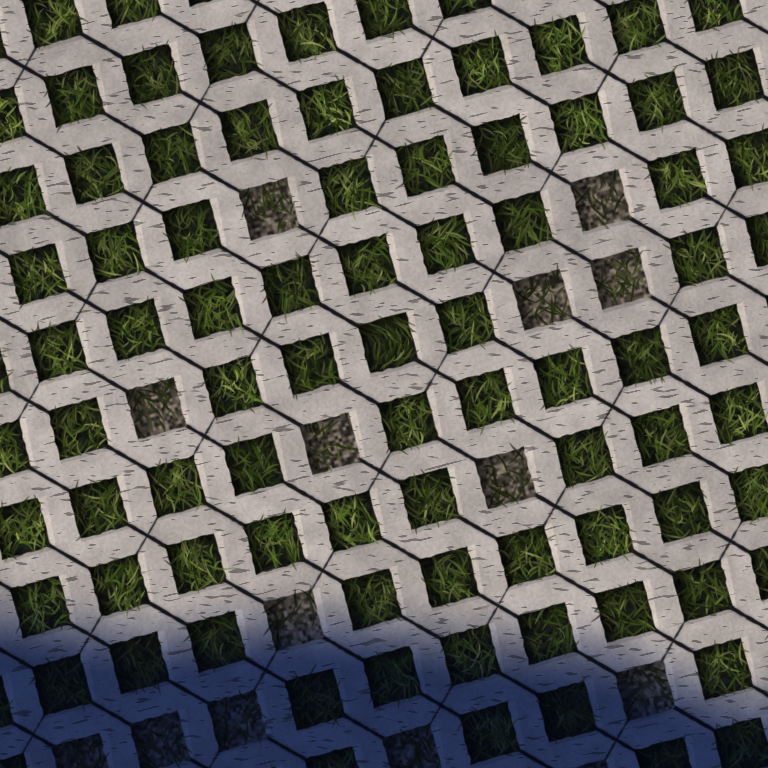
Give the GLSL for this texture, as a three.js fragment shader.

```glsl
// Concrete grass pavers: a tilted lattice of square planted holes in zigzag blocks,
// parted by diagonal joints. Each hole grows hashed grass blades over soil or gravel,
// and a soft blue shadow falls over the lower edge.

varying vec2 vUv;

// Lattice, in canvas units
const vec2 ORIGIN = vec2(0.505, 0.553);
const vec2 STEP_U = vec2(0.1009, 0.0280);
const vec2 STEP_V = vec2(-0.0266, 0.1016);

// Sizes, in cells
const float HOLE_HALF = 0.312;
const float JOINT_HALF = 0.021;
const float END_JOINT_HALF = 0.010;
const float BLOCK_LENGTH = 3.0;
const float SOFT = 0.014;
const int BLADES = 80;
const float BLADE_HALF = 0.013;
const float GRAVEL_SHARE = 0.13;
const float OVERHANG_SHARE = 0.30;

// Colours
const vec3 CONCRETE = vec3(0.69, 0.655, 0.635);
const vec3 LIT_WALL = vec3(0.78, 0.735, 0.70);
const vec3 LOW_WALL = vec3(0.53, 0.505, 0.49);
const vec3 JOINT = vec3(0.09, 0.09, 0.11);
const vec3 SOIL = vec3(0.085, 0.095, 0.07);
const vec3 GRAVEL = vec3(0.48, 0.43, 0.39);
const vec3 GREEN = vec3(0.25, 0.33, 0.10);
const vec3 STRAW = vec3(0.54, 0.56, 0.32);
const vec3 SHADOW_TINT = vec3(0.20, 0.27, 0.46);

vec4 hash4(vec3 p) {
  vec4 h = fract(p.xyzx * vec4(0.1031, 0.1030, 0.0973, 0.1099));
  h += dot(h, h.wzxy + 33.33);
  return fract((h.xxyz + h.yzzw) * h.zywx);
}

float noise(vec2 p) {
  vec2 i = floor(p), f = fract(p);
  f = f * f * (3.0 - 2.0 * f);
  float low = mix(hash4(vec3(i, 7.0)).x, hash4(vec3(i + vec2(1.0, 0.0), 7.0)).x, f.x);
  float high = mix(hash4(vec3(i + vec2(0.0, 1.0), 7.0)).x, hash4(vec3(i + 1.0, 7.0)).x, f.x);
  return mix(low, high, f.y);
}

// Coverage of a shape whose signed distance is d
float cover(float d) {
  return 1.0 - smoothstep(-SOFT, SOFT, d);
}

// Distance to the nearest whole multiple of period
float gridDistance(float x, float period) {
  return abs(mod(x + 0.5 * period, period) - 0.5 * period);
}

vec3 concrete(vec2 g, vec2 q) {
  float across = g.x + g.y, along = g.x - g.y - 1.0;
  vec2 block = vec2(floor(across), floor(along / BLOCK_LENGTH));
  float tone = 0.95 + 0.09 * hash4(vec3(block, 3.0)).x;
  tone += 0.12 * (noise(g * 5.0) - 0.5) + 0.09 * (noise(g * 34.0) - 0.5);
  vec3 col = CONCRETE;

  // Hole walls: sunlit on the right, dull below
  float inRow = cover(abs(q.y) - HOLE_HALF);
  float taper = HOLE_HALF + 0.075 + 0.07 * q.y;
  col = mix(col, LIT_WALL, inRow * step(0.0, q.x) * cover(q.x - taper));
  float inColumn = cover(abs(q.x) - HOLE_HALF);
  col = mix(col, LOW_WALL, 0.6 * inColumn * step(q.y, 0.0) * cover(-q.y - HOLE_HALF - 0.045));
  col *= tone;

  // Pits and dry scraps
  float scraps = smoothstep(0.79, 0.91, noise(vec2(g.x * 9.0 + g.y * 17.0, g.y * 28.0)));
  col *= 1.0 - 0.35 * scraps;

  // Long diagonal joints and the block ends, with worn rims
  float wobble = 0.012 * (noise(g * 16.0) - 0.5);
  float joint = gridDistance(across, 1.0) * 0.7071 + wobble;
  float end = gridDistance(along, BLOCK_LENGTH) * 0.7071 + wobble;
  col *= 1.0 - 0.16 * (1.0 - smoothstep(0.0, 0.07, min(joint, end + 0.02)));
  col = mix(col, JOINT, cover(joint - JOINT_HALF));
  return mix(col, JOINT, 0.8 * cover(end - END_JOINT_HALF));
}

vec3 plant(vec3 col, vec2 q, vec2 id, float inside, float light) {
  float gravelly = step(hash4(vec3(id, 91.0)).x, GRAVEL_SHARE);
  float lush = 0.8 + 0.4 * hash4(vec3(id, 92.0)).y;

  // Ground
  float grain = noise((q + id) * 24.0);
  vec3 pebbles = GRAVEL * (0.25 + 1.1 * grain);
  vec3 ground = mix(SOIL * (0.5 + grain), pebbles, gravelly * 0.85) * mix(0.4, 1.0, light);
  col = mix(col, ground, inside);

  // Curved blades, some reaching over the rim
  for (int i = 0; i < BLADES; i++) {
    vec4 r = hash4(vec3(id, float(i) + 0.5));
    vec4 s = hash4(vec3(id.yx + 41.0, float(i) + 0.5));
    float angle = mix(0.25, 2.75, r.z);
    vec2 dir = vec2(cos(angle), sin(angle));
    vec2 d = q - (r.xy - 0.5) * 0.56;
    float t = dot(d, dir) / mix(0.07, 0.20, r.w);
    float side = d.x * dir.y - d.y * dir.x + (s.x - 0.5) * 0.10 * t * t;
    float blade = cover(abs(side) - BLADE_HALF * (1.0 - t * t)) * (1.0 - smoothstep(0.8, 1.0, abs(t)));
    blade *= max(inside, 0.75 * step(s.y, OVERHANG_SHARE));
    blade *= 1.0 - gravelly * step(0.3, s.z);
    vec3 tint = mix(GREEN, STRAW, s.w * s.w) * mix(0.35, 1.1, s.z) * lush;
    col = mix(col, tint * mix(0.32, 1.0, light), blade * 0.9);
  }
  return col;
}

void main() {
  // Canvas to lattice: whole numbers are hole centres
  vec2 p = vUv - ORIGIN;
  float area = STEP_U.x * STEP_V.y - STEP_U.y * STEP_V.x;
  vec2 g = vec2(p.x * STEP_V.y - p.y * STEP_V.x, STEP_U.x * p.y - STEP_U.y * p.x) / area;
  vec2 id = floor(g + 0.5), q = g - id;

  // Hole with a slightly ragged edge; its left and upper walls cast shade
  vec2 jitter = (hash4(vec3(id, 55.0)).xy - 0.5) * 0.02;
  vec2 box = abs(q - jitter) - HOLE_HALF + 0.02 * (noise(g * 13.0) - 0.5);
  float inside = cover(max(box.x, box.y));
  float light = smoothstep(-0.34, -0.06, q.x) * (1.0 - 0.6 * smoothstep(0.10, 0.32, q.y));
  vec3 col = plant(concrete(g, q), q, id, inside, light);

  // Broad soft shadow along the lower edge
  float rim = 0.195 - 0.09 * smoothstep(0.55, 1.0, vUv.x) + 0.05 * (noise(vUv * 5.0) - 0.5);
  float shade = 1.0 - smoothstep(rim - 0.075, rim + 0.055, vUv.y);
  col *= mix(vec3(1.0), SHADOW_TINT, shade);
  col += vec3(0.005, 0.012, 0.035) * shade;
  gl_FragColor = vec4(col, 1.0);
}
```
